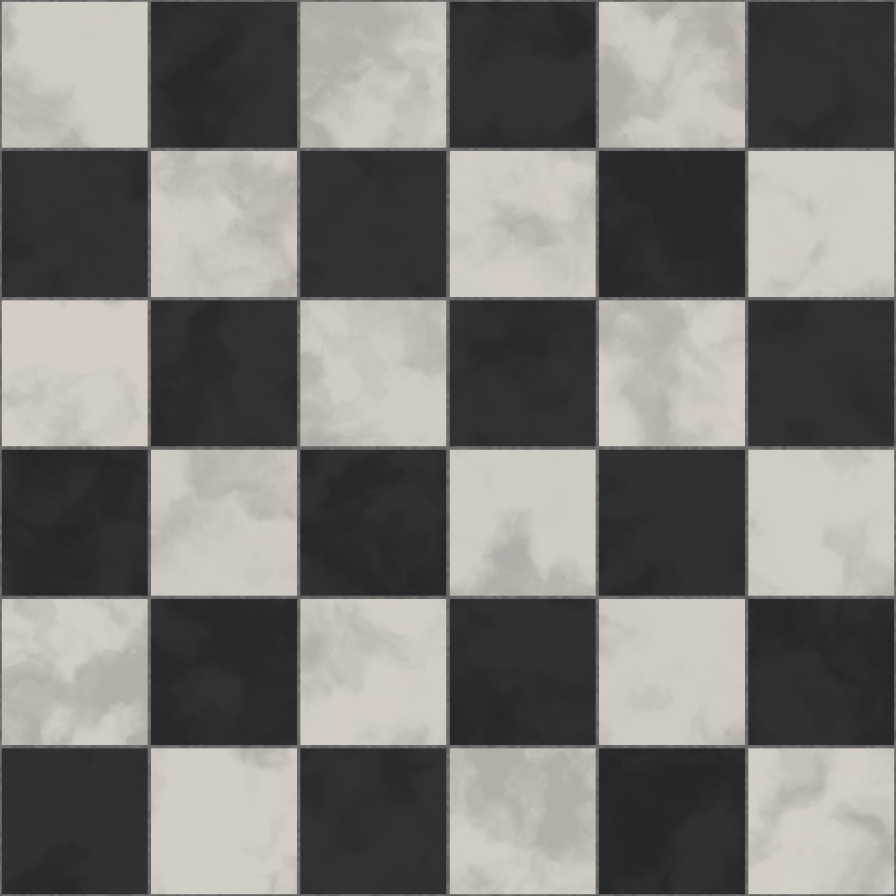
Give the GLSL for this pattern, as a three.js fragment shader.

```glsl
varying vec2 vUv;

const float TILES = 6.0;            // tiles across and up
const float GROUT_HALF = 0.0115;    // half grout width, in tiles
const float GROUT_GRAIN = 192.0;    // grout noise cells across the canvas
const float NOISE_WRAP = 256.0;     // period of the stain noise
const float CLOUD_SCALE = 2.6;      // stain cells per tile
const float PATCH_SCALE = 4.0;      // worn patch cells per tile
const float PATCH_STRENGTH = 0.35;
const float TONE_SHIFT = 0.012;     // brightness change between tiles
const vec3 LIGHT = vec3(0.820, 0.800, 0.770);
const vec3 LIGHT_STAIN = vec3(0.700, 0.682, 0.660);
const vec3 DARK = vec3(0.194, 0.194, 0.194);
const vec3 DARK_STAIN = vec3(0.155, 0.155, 0.155);
const vec3 GROUT = vec3(0.420, 0.412, 0.408);

float hash(vec2 p) {
  vec3 q = fract(p.xyx * 0.1031);
  q += dot(q, q.yzx + 33.33);
  return fract((q.x + q.y) * q.z);
}

// Value noise that wraps after a whole number of cells
float noise(vec2 p, float period) {
  vec2 cell = floor(p);
  vec2 f = fract(p);
  f = f * f * (3.0 - 2.0 * f);
  vec2 a = mod(cell, period);
  vec2 b = mod(cell + 1.0, period);
  return mix(mix(hash(a), hash(vec2(b.x, a.y)), f.x),
             mix(hash(vec2(a.x, b.y)), hash(b), f.x), f.y);
}

float fbm(vec2 p) {
  float sum = 0.0;
  float amplitude = 0.5;
  float period = NOISE_WRAP;
  for (int i = 0; i < 5; i++) {
    sum += amplitude * noise(p, period);
    p = p * 2.0 + 17.0;
    period *= 2.0;
    amplitude *= 0.5;
  }
  return sum / 0.96875;
}

// Cloudy stains plus sharper worn patches, different in every tile
float stainAmount(vec2 local, vec2 tile) {
  float wear = hash(tile + 41.0);
  vec2 offset = floor(200.0 * vec2(hash(tile + 7.0), hash(tile + 83.0)));
  vec2 p = local * CLOUD_SCALE + offset;
  vec2 warp = vec2(fbm(p + 11.0), fbm(p + 29.0)) - 0.5;
  float cloud = smoothstep(0.40, 0.85, fbm(p + 1.4 * warp) + 0.24 * (wear - 0.5));
  float patchNoise = fbm(local * PATCH_SCALE + offset + warp + 53.0);
  float worn = smoothstep(0.52, 0.64, patchNoise) * smoothstep(0.45, 1.0, wear);
  return clamp(cloud + PATCH_STRENGTH * worn, 0.0, 1.0);
}

void main() {
  vec2 grid = vUv * TILES;
  vec2 tile = mod(floor(grid), TILES);
  vec2 local = fract(grid);

  // Checkerboard tiles
  float isLight = mod(tile.x + tile.y, 2.0);
  float stain = stainAmount(local, tile);
  vec3 color = mix(mix(DARK, DARK_STAIN, stain), mix(LIGHT, LIGHT_STAIN, stain), isLight);
  color *= 1.0 + TONE_SHIFT * (2.0 * hash(tile + 19.0) - 1.0);

  // Grout centred on the tile borders
  vec2 border = min(local, 1.0 - local);
  vec2 blur = max(fwidth(grid), vec2(0.0001));
  vec2 cover = 1.0 - smoothstep(GROUT_HALF - 0.5 * blur, GROUT_HALF + 0.5 * blur, border);
  float grain = noise(vUv * GROUT_GRAIN, GROUT_GRAIN) - 0.5;
  color = mix(color, GROUT * (1.0 + 0.22 * grain), max(cover.x, cover.y));

  gl_FragColor = vec4(color, 1.0);
}
```
